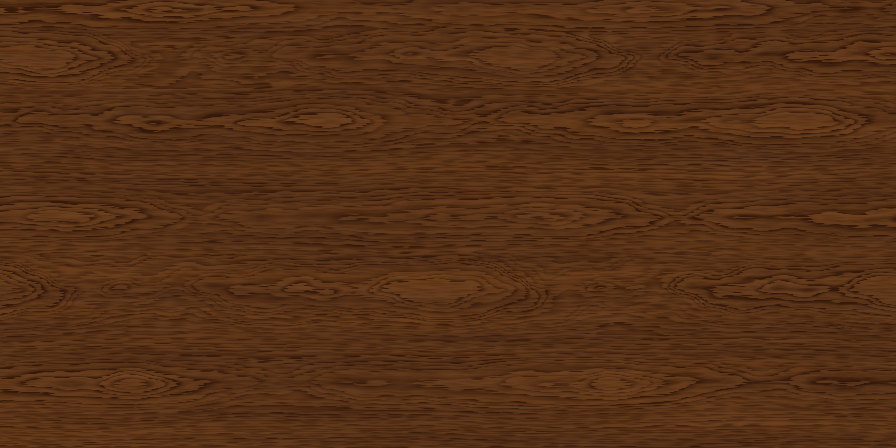
This texture is drawn by a WebGL 1 fragment shader. Its source:

```glsl
precision highp float;
// Dark brown flat-sawn wood with horizontal grain. Growth rings are contour
// lines of a height field: dense and straight between the figure bands, bent
// into pale pointed lenses inside them. Stretched cells add crisp pores.
uniform vec2 u_resolution;

#define RINGS 50.0           // growth rings per canvas height in the figure
#define CROWDING 9.0         // how fast the rings tighten outside it
#define PERIOD 1.07          // length after which the figure recurs
#define LENS_FLOOR -0.024    // field level that stays open inside a lens
#define PORE_SCALE vec2(19.0, 200.0)
#define STREAK_SCALE vec2(3.0, 95.0)
#define CLOUD_SCALE vec2(0.8, 21.0)
#define RING_DEPTH 0.60
#define PORE_DEPTH 0.42
#define BASE_TONE 0.68
#define DARK_WOOD vec3(0.225, 0.110, 0.046)
#define LIGHT_WOOD vec3(0.435, 0.259, 0.121)

vec2 hash2(vec2 cell) {
  vec2 k = vec2(dot(cell, vec2(127.1, 311.7)), dot(cell, vec2(269.5, 183.3)));
  return fract(sin(k) * 43758.545);
}

// Distance to the nearest scattered point, one point per cell.
float cellular(vec2 p) {
  vec2 cell = floor(p);
  vec2 local = p - cell;
  float nearest = 4.0;
  for (int j = -1; j <= 1; j++) {
    for (int i = -1; i <= 1; i++) {
      vec2 offset = vec2(float(i), float(j));
      vec2 d = offset + hash2(cell + offset) - local;
      nearest = min(nearest, dot(d, d));
    }
  }
  return sqrt(nearest);
}

float smoothMin(float a, float b) {
  float k = 0.012;
  float h = max(k - abs(a - b), 0.0) / k;
  return min(a, b) - 0.25 * h * h * k;
}

// Lopsided layered sines: the long slope nests the cathedrals.
float wave(vec2 p, float seed) {
  float a = p.x * 6.2832 / PERIOD + seed;
  float s = 0.58 * sin(a + 3.0 * p.y);
  s += 0.24 * sin(2.0 * a + 7.0 * p.y);
  s += 0.13 * sin(3.0 * a + 1.3 * seed - 13.0 * p.y);
  s += 0.10 * sin(5.0 * a + 2.0 * seed + 45.0 * p.y);
  s += 0.05 * sin(11.0 * a + seed - 80.0 * p.y);
  return s + 0.10 * sin(3.7 * p.x + 5.0 * seed);
}

// One cathedral band around the height "center".
float band(vec2 p, float center, float width, float bend, float seed) {
  float d = p.y - center;
  float fade = exp(-d * d / (width * width));
  return sqrt(d * d + 0.00002) + bend * wave(vec2(p.x, d), seed) * fade;
}

// Oval knots, each a small nest of closed rings.
float knots(vec2 p) {
  float x = mod(p.x - 0.29 + 0.5 * PERIOD, PERIOD) - 0.5 * PERIOD;
  vec2 q = vec2(x / 0.055, (p.y - 0.145) / 0.030);
  return -0.036 * exp(-dot(q, q));
}

float ringField(vec2 p) {
  float h = band(p, 0.980, 0.040, 0.036, 2.7);
  h = smoothMin(h, band(p, 0.875, 0.062, 0.064, 4.9));
  h = smoothMin(h, band(p, 0.730, 0.050, 0.050, 1.1));
  h = smoothMin(h, band(p, 0.515, 0.046, 0.042, 4.6));
  h = smoothMin(h, band(p, 0.355, 0.068, 0.076, 5.8));
  h = smoothMin(h, band(p, 0.145, 0.050, 0.036, 3.7));
  return knots(p) - smoothMin(-h, -LENS_FLOOR);
}

void main() {
  vec2 p = gl_FragCoord.xy / u_resolution.y;

  // Gentle wander of the grain.
  vec2 q = p;
  q.y += 0.003 * sin(5.9 * p.x + 7.0 * p.y) + 0.0015 * sin(13.0 * p.x - 23.0 * p.y);

  float streak = cellular(q * STREAK_SCALE) - 0.45;
  float cloud = cellular(q * CLOUD_SCALE + 5.0) - 0.45;
  float fibre = cellular(q * PORE_SCALE + 17.0);
  float pore = 1.0 - smoothstep(0.18, 0.52, fibre);

  // Rings with one sharp edge, broken up slightly by the pores.
  float field = ringField(q);
  float outside = max(field, 0.0);
  float t = RINGS * (field + CROWDING * outside * outside);
  t += 0.3 * sin(1.7 * t + 1.0) + 0.22 * streak + 0.22 * pore;
  float f = fract(t);
  float ring = 1.0 - smoothstep(0.0, 0.44, f) * (1.0 - smoothstep(0.87, 1.0, f));
  float straight = smoothstep(0.02, 0.07, field);
  ring *= 0.75 + 0.25 * sin(0.9 * t + 4.0 * p.x);
  ring *= mix(1.0, 0.6, straight);

  // Tone from rings, pores, streaks, pale lenses and broad clouds.
  float lens = 1.0 - smoothstep(-0.025, 0.035, field);
  float tone = BASE_TONE + 0.14 * lens - RING_DEPTH * ring;
  tone -= PORE_DEPTH * pore * mix(0.3, 1.0, max(ring, 0.35 * straight));
  tone += 0.16 * (fibre - 0.45) + 0.20 * streak + 0.30 * cloud;

  vec3 wood = mix(DARK_WOOD, LIGHT_WOOD, clamp(tone, -0.1, 1.1));
  wood += vec3(0.0, 0.006, 0.016) * (streak - cloud);
  gl_FragColor = vec4(wood, 1.0);
}
```
